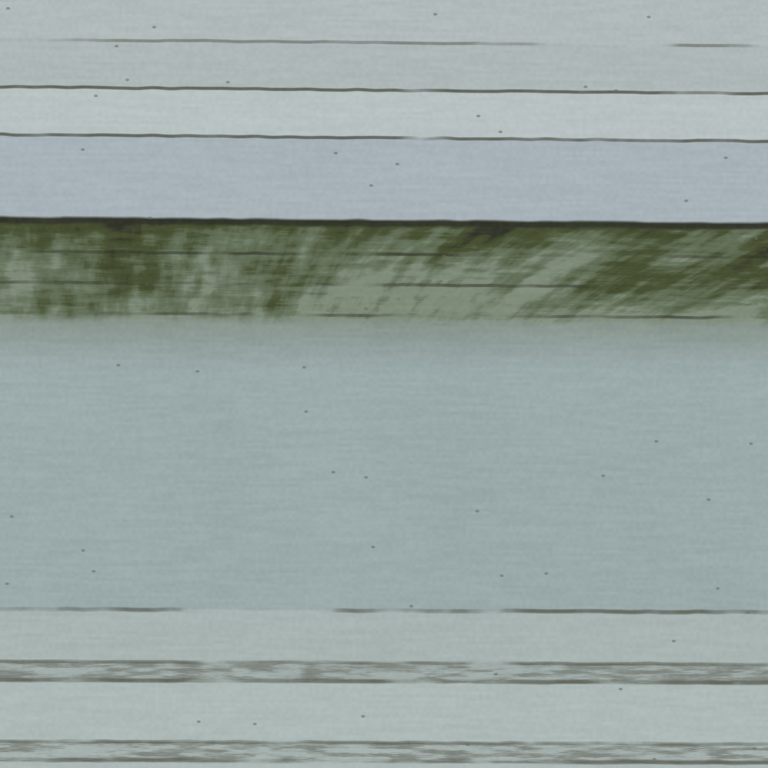
This texture is drawn by a Shadertoy shader. Its source:

```glsl
// Weathered painted boards: thin trim strips, a lilac ledge, a mossy recess
// and a wide plain panel above grimy lower trim. Rows are stacked by height,
// slightly tilted, and worn with value noise stretched along the grain.

#define TRIM_PITCH 0.062
#define TRIM_START -0.011
#define LEDGE_TOP 0.175
#define MOSS_TOP 0.284
#define MOSS_BOTTOM 0.413
#define LOWER_TRIM 0.793
#define GRIME_TOP 0.861
#define GRIME_PITCH 0.104
#define SPECK_CELLS 22.0
#define GRAIN 0.022

const vec3 TRIM = vec3(0.69, 0.73, 0.73);
const vec3 LEDGE = vec3(0.655, 0.70, 0.725);
const vec3 PANEL = vec3(0.605, 0.668, 0.672);
const vec3 LOWER = vec3(0.655, 0.705, 0.695);
const vec3 DAMP = vec3(0.53, 0.58, 0.55);
const vec3 MOSS_PALE = vec3(0.50, 0.55, 0.48);
const vec3 MOSS_MID = vec3(0.39, 0.44, 0.35);
const vec3 MOSS_DEEP = vec3(0.28, 0.315, 0.20);
const vec3 SOOT = vec3(0.20, 0.21, 0.17);
const vec3 GRIME = vec3(0.49, 0.515, 0.49);

float hash(vec2 p) {
    vec3 q = fract(p.xyx * vec3(0.1031, 0.1030, 0.0973));
    q += dot(q, q.yzx + 33.33);
    return fract((q.x + q.y) * q.z);
}

float noise(vec2 p) {
    vec2 i = floor(p), f = fract(p);
    f = f * f * (3.0 - 2.0 * f);
    return mix(mix(hash(i), hash(i + vec2(1, 0)), f.x),
               mix(hash(i + vec2(0, 1)), hash(i + vec2(1, 1)), f.x), f.y);
}

float fbm(vec2 p) {
    float sum = 0.0, amp = 0.533;
    for (int i = 0; i < 4; i++) {
        sum += amp * noise(p);
        p = p * 2.03 + 17.7;
        amp *= 0.5;
    }
    return sum;
}

// Soft edge: 0 above the given height, 1 below it.
float below(float y, float edge) {
    float w = 0.0008 + 0.5 / iResolution.y;
    return smoothstep(edge - w, edge + w, y);
}

// Wavering horizontal seam; higher wear leaves more gaps.
float seam(vec2 p, float at, float halfWidth, float wear) {
    float waver = (noise(vec2(p.x * 45.0, at * 91.0)) - 0.5) * 0.0015;
    float d = abs(p.y - at + waver);
    float line = 1.0 - smoothstep(halfWidth * 0.4, halfWidth * 1.5 + 0.7 / iResolution.y, d);
    return line * smoothstep(wear - 0.2, wear + 0.2, fbm(vec2(p.x * 11.0, at * 157.0)));
}

// Mossy recess: streaks lean further over towards the right.
vec3 moss(vec2 p) {
    float depth = (p.y - MOSS_TOP) / (MOSS_BOTTOM - MOSS_TOP);
    float along = p.x + 1.7 * smoothstep(0.1, 0.9, p.x) * (p.y - MOSS_TOP);
    float patches = fbm(vec2(along * 11.0, p.y * 14.0));
    float streaks = fbm(vec2(along * 55.0, p.y * 30.0 + 5.0));
    float brushing = fbm(vec2(p.x * 26.0, p.y * 190.0));
    float growth = 0.70 - 0.42 * depth + 1.1 * (patches - 0.5)
                 + 0.75 * (streaks - 0.5) + 0.5 * (brushing - 0.5);
    growth += 0.4 * exp(-depth * 9.0);
    vec3 col = mix(MOSS_PALE, MOSS_MID, smoothstep(0.1, 0.5, growth));
    col = mix(col, MOSS_DEEP, smoothstep(0.45, 0.85, growth));
    col = mix(col, SOOT, smoothstep(0.85, 1.25, growth));
    for (int i = 0; i < 3; i++)
        col = mix(col, SOOT, 0.6 * seam(p, 0.327 + 0.040 * float(i), 0.0016, 0.54));
    return col;
}

void mainImage(out vec4 fragColor, in vec2 fragCoord) {
    vec2 uv = fragCoord / iResolution.xy;
    float down = 1.0 - uv.y;
    float tilt = mix(0.009, 0.004, smoothstep(0.2, 0.7, down));
    vec2 p = vec2(uv.x, down - tilt * uv.x);

    // Upper trim, ledge and panel
    vec3 col = TRIM - 0.012 * below(p.y, TRIM_START + TRIM_PITCH)
                    + 0.040 * below(p.y, TRIM_START + 2.0 * TRIM_PITCH);
    col = mix(col, LEDGE, below(p.y, LEDGE_TOP));
    vec3 panel = mix(DAMP, PANEL, smoothstep(MOSS_BOTTOM - 0.01, 0.49, p.y));
    panel += 0.022 * (fbm(p * vec2(7.0, 2.5)) - 0.5);
    float ragged = MOSS_BOTTOM + 0.006 * (fbm(p.xx * 30.0) - 0.5);
    vec3 recess = mix(moss(p), panel, smoothstep(ragged - 0.008, ragged + 0.010, p.y));
    col = mix(col, recess, below(p.y, MOSS_TOP));
    col = mix(col, LOWER, below(p.y, LOWER_TRIM));
    col += 0.02 * below(p.y, GRIME_TOP + 0.026);

    // Seams
    for (int i = 0; i < 4; i++) {
        float strength = 0.45 + 0.3 * float(i / 2);
        float s = seam(p, TRIM_START + TRIM_PITCH * float(i), 0.0016, 0.36);
        col = mix(col, SOOT + 0.08, strength * s);
    }
    col = mix(col, SOOT, 0.95 * seam(p, MOSS_TOP + 0.002, 0.0038, 0.15));
    col = mix(col, SOOT + 0.12, 0.75 * seam(p, LOWER_TRIM, 0.0022, 0.48));

    // Grimy grooves in the lower trim
    for (int i = 0; i < 2; i++) {
        float top = GRIME_TOP + GRIME_PITCH * float(i);
        float inside = below(p.y, top) * (1.0 - below(p.y, top + 0.026));
        float dirt = smoothstep(0.3, 0.75, fbm(p * vec2(32.0, 210.0)));
        col = mix(col, GRIME, inside * (0.15 + 0.8 * dirt));
        col = mix(col, SOOT + 0.13, 0.55 * seam(p, top, 0.0018, 0.44));
        col = mix(col, SOOT + 0.13, 0.65 * seam(p, top + 0.024, 0.0024, 0.40));
    }

    // Sparse specks and fine grain
    vec2 cell = floor(p * SPECK_CELLS);
    vec2 spot = 0.2 + 0.6 * vec2(hash(cell + 3.1), hash(cell + 8.7));
    float dist = length((fract(p * SPECK_CELLS) - spot) * vec2(0.7, 1.0));
    float speck = step(0.88, hash(cell + 40.0)) * (1.0 - smoothstep(0.015, 0.06, dist));
    col = mix(col, MOSS_MID, 0.6 * speck);
    col += GRAIN * (noise(p * 230.0) + noise(p * vec2(24.0, 260.0)) - 1.0);
    fragColor = vec4(clamp(col, 0.0, 1.0), 1.0);
}
```
